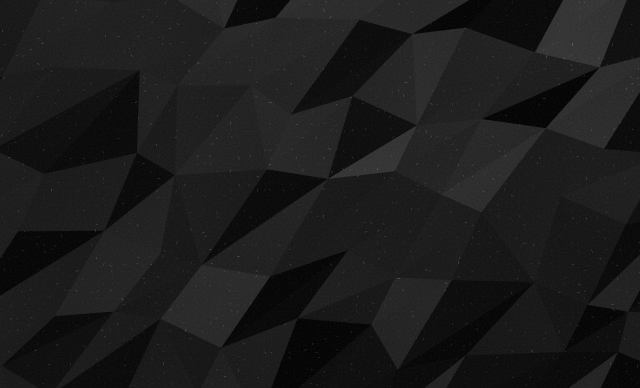
Write a Shadertoy shader that draws this background.

```glsl
const mat2  MESH = mat2(0.16, -0.016, 0.115, 0.195); // lattice axes, in canvas heights
const float JITTER = 0.56;          // full range of vertex displacement, in cells
const float LONG_DIAGONAL = 0.72;   // share of cells split along the slanted diagonal
const float LONE_FACET = 0.22;      // share of facets shaded apart from their cell
const vec2  DARK_CHANCE = vec2(0.1, 0.42); // left side, right side
const vec2  DARK_TONE = vec2(0.024, 0.066);
const vec2  DARK_SPREAD = vec2(0.755, 0.57); // evens out the dark cells
const float DARK_SCATTER = 0.4;
const vec2  LIGHT_TONE = vec2(0.084, 0.215);
const float LIGHT_BIAS = 1.5;
const float CELL_WEIGHT = 0.72;     // how alike the two facets of a cell are
const float BASE_TONE = 0.1;
const float LEFT_CONTRAST = 0.35;
const float FACET_SLOPE = 0.07;     // tone gradient inside one facet
const float GLOW = 0.045;
const float GRAIN_SCALE = 205.0;
const float GRAIN = 0.026;
const float SPECK_SCALE = 58.0;
const float SPECK_SHARE = 0.38;
const float SPECK_LIGHT = 0.23;
const float SPECK_RADIUS = 0.0006;

float hash(vec2 p) {
    vec3 q = fract(p.xyx * 0.1031);
    q += dot(q, q.yzx + 33.33);
    return fract((q.x + q.y) * q.z);
}

vec2 hash2(vec2 p) {
    return vec2(hash(p + 17.0), hash(p + 71.0));
}

float gradientNoise(vec2 p) {
    vec2 cell = floor(p), f = p - cell;
    vec2 u = f * f * f * (f * (f * 6.0 - 15.0) + 10.0);
    vec4 corner;
    for (int i = 0; i < 4; i++) {
        vec2 o = vec2(i & 1, i >> 1);
        float a = 6.2832 * hash(cell + o);
        corner[i] = dot(vec2(cos(a), sin(a)), f - o);
    }
    return mix(mix(corner.x, corner.y, u.x), mix(corner.z, corner.w, u.x), u.y);
}

vec2 vertex(vec2 id) {
    return MESH * (id + JITTER * (hash2(id) - 0.5));
}

// Signed distance to the line a-b, positive on its right
float edge(vec2 p, vec2 a, vec2 b) {
    vec2 d = normalize(b - a);
    return dot(p - a, vec2(d.y, -d.x));
}

// Antialiased coverage of a counter-clockwise triangle
float coverage(vec2 p, vec2 a, vec2 b, vec2 c, float px) {
    float d = max(edge(p, a, b), max(edge(p, b, c), edge(p, c, a)));
    return clamp(0.5 - d / px, 0.0, 1.0);
}

float facetTone(vec2 cell, float side, vec2 centre, vec2 p, float aspect) {
    vec2 key = cell * 2.0 + vec2(side, 103.0);
    float own = hash(key);
    float shared = fract(dot(cell, DARK_SPREAD) + DARK_SCATTER * hash(cell + 211.0));
    float pick = hash(key + 29.0) < LONE_FACET ? own : shared;
    float x = centre.x / aspect;
    float right = smoothstep(0.1, 0.55, x);
    vec2 fromTop = vec2(x - 0.55, (1.0 - centre.y) * 0.8);
    float glow = exp(-9.0 * dot(fromTop, fromTop));

    float level = mix(hash(key + 53.0), hash(cell + 307.0), CELL_WEIGHT);
    float light = mix(LIGHT_TONE.x, LIGHT_TONE.y, pow(level, LIGHT_BIAS));
    light = mix(BASE_TONE, light, mix(LEFT_CONTRAST, 1.0, right)) + GLOW * glow;

    float dark = mix(DARK_TONE.x, DARK_TONE.y, hash(key + 131.0));
    float chance = mix(DARK_CHANCE.x, DARK_CHANCE.y, right) * (1.0 - 0.6 * glow);
    float angle = 6.2832 * hash(key + 89.0);
    float slope = dot(p - centre, vec2(cos(angle), sin(angle))) / MESH[0].x;
    return (pick < chance ? dark : light) * (1.0 + FACET_SLOPE * slope);
}

// Blend of all facets near p, weighted by coverage
float facets(vec2 p, float px, float aspect) {
    vec2 home = floor(inverse(MESH) * p);
    float sum = 0.0, weight = 0.0;
    for (int j = -1; j <= 1; j++)
    for (int i = -1; i <= 1; i++) {
        vec2 cell = home + vec2(i, j);
        vec2 a = vertex(cell), b = vertex(cell + vec2(1, 0));
        vec2 c = vertex(cell + 1.0), d = vertex(cell + vec2(0, 1));
        bool slanted = hash(cell + 401.0) < LONG_DIAGONAL;
        for (int k = 0; k < 2; k++) {
            vec2 u = k == 0 ? a : c;
            vec2 v = k == 0 ? b : d;
            vec2 w = slanted ? (k == 0 ? c : a) : (k == 0 ? d : b);
            float cover = coverage(p, u, v, w, px);
            if (cover > 0.0) {
                sum += cover * facetTone(cell, float(k), (u + v + w) / 3.0, p, aspect);
                weight += cover;
            }
        }
    }
    return sum / max(weight, 0.001);
}

// Short scratches of dust in random directions
float specks(vec2 p, float px) {
    vec2 q = p * SPECK_SCALE, id = floor(q);
    vec2 r = q - id - 0.5 - 0.5 * (hash2(id + 503.0) - 0.5);
    float angle = 6.2832 * hash(id + 601.0);
    vec2 dir = vec2(cos(angle), sin(angle));
    float reach = mix(0.02, 0.17, hash(id + 701.0));
    float along = clamp(dot(r, dir), -reach, reach);
    float d = length(r - dir * along) / SPECK_SCALE - SPECK_RADIUS;
    float visible = step(hash(id + 907.0), SPECK_SHARE);
    return visible * pow(hash(id + 809.0), 2.0) * clamp(0.5 - d / px, 0.0, 1.0);
}

void mainImage(out vec4 fragColor, in vec2 fragCoord) {
    float px = 1.0 / iResolution.y;
    vec2 p = fragCoord * px;
    float tone = facets(p, px, iResolution.x * px);
    tone += GRAIN * gradientNoise(p * GRAIN_SCALE) + SPECK_LIGHT * specks(p, px);
    fragColor = vec4(vec3(clamp(tone, 0.0, 1.0)), 1.0);
}
```
